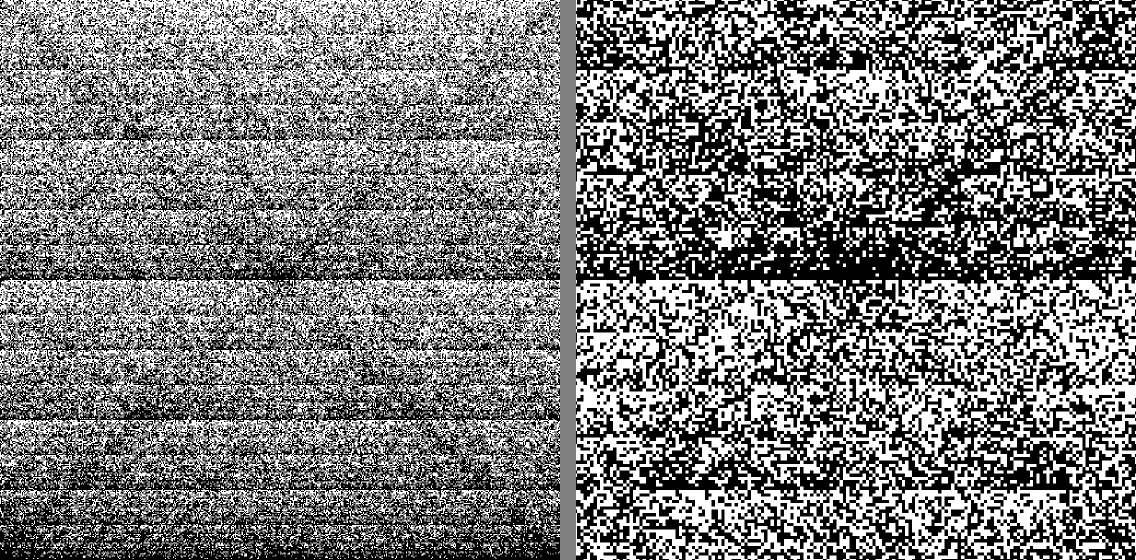
Left: the whole. Right: its middle third, enlarged.
Reproduce this texture procedurally as a Shadertoy shader.

```glsl
const int GRID = 512;
const int BITS = 9;
const vec3 INK = vec3(0.0);
const vec3 PAPER = vec3(1.0);

int countBits(int value) {
    int total = 0;
    for (int i = 0; i < BITS; i++) total += (value >> i) & 1;
    return total;
}

uint scramble(uint n) {
    n = (n ^ (n >> 16)) * 0x7feb352du;
    n = (n ^ (n >> 15)) * 0x846ca68bu;
    return n ^ (n >> 16);
}

float random(ivec2 p, uint seed) {
    uint n = scramble(uint(p.x) + scramble(uint(p.y) + seed));
    return float(n >> 8) / 16777216.0;
}

// Gradient noise, roughly -0.7 to 0.7
float cornerSlope(ivec2 corner, vec2 offset, uint seed) {
    float angle = 6.28319 * random(corner, seed);
    return dot(vec2(cos(angle), sin(angle)), offset);
}

float gradientNoise(vec2 p, uint seed) {
    ivec2 i = ivec2(floor(p));
    vec2 f = fract(p);
    vec2 u = f * f * f * (f * (f * 6.0 - 15.0) + 10.0);
    float low = mix(cornerSlope(i, f, seed),
                    cornerSlope(i + ivec2(1, 0), f - vec2(1, 0), seed), u.x);
    float high = mix(cornerSlope(i + ivec2(0, 1), f - vec2(0, 1), seed),
                     cornerSlope(i + ivec2(1, 1), f - vec2(1, 1), seed), u.x);
    return mix(low, high, u.y);
}

// Chance of ink: nested bands by row bits, crossing diagonals by xor bits
float inkDensity(ivec2 cell) {
    float halfBits = 0.5 * float(BITS);
    float band = float(countBits(cell.y)) - halfBits;
    float lineBoost = band * band - 0.5 * halfBits;
    float diagonal = abs(float(countBits(cell.x ^ cell.y)) - halfBits) - 1.23;
    float cloud = gradientNoise(vec2(cell) / 48.0, 7u);
    return 0.502 + 0.1 * band + 0.008 * lineBoost + 0.095 * diagonal + 0.05 * cloud;
}

float inkAt(vec2 uv) {
    ivec2 cell = clamp(ivec2(floor(uv * float(GRID))), ivec2(0), ivec2(GRID - 1));
    cell.y = GRID - 1 - cell.y;
    return step(random(cell, 31u), inkDensity(cell));
}

void mainImage(out vec4 fragColor, in vec2 fragCoord) {
    // Average four samples per pixel to smooth cell edges
    float ink = 0.0;
    for (int i = 0; i < 4; i++) {
        vec2 offset = vec2(i & 1, i >> 1) * 0.5 - 0.25;
        ink += 0.25 * inkAt((fragCoord + offset) / iResolution.xy);
    }
    fragColor = vec4(mix(PAPER, INK, ink), 1.0);
}
```
